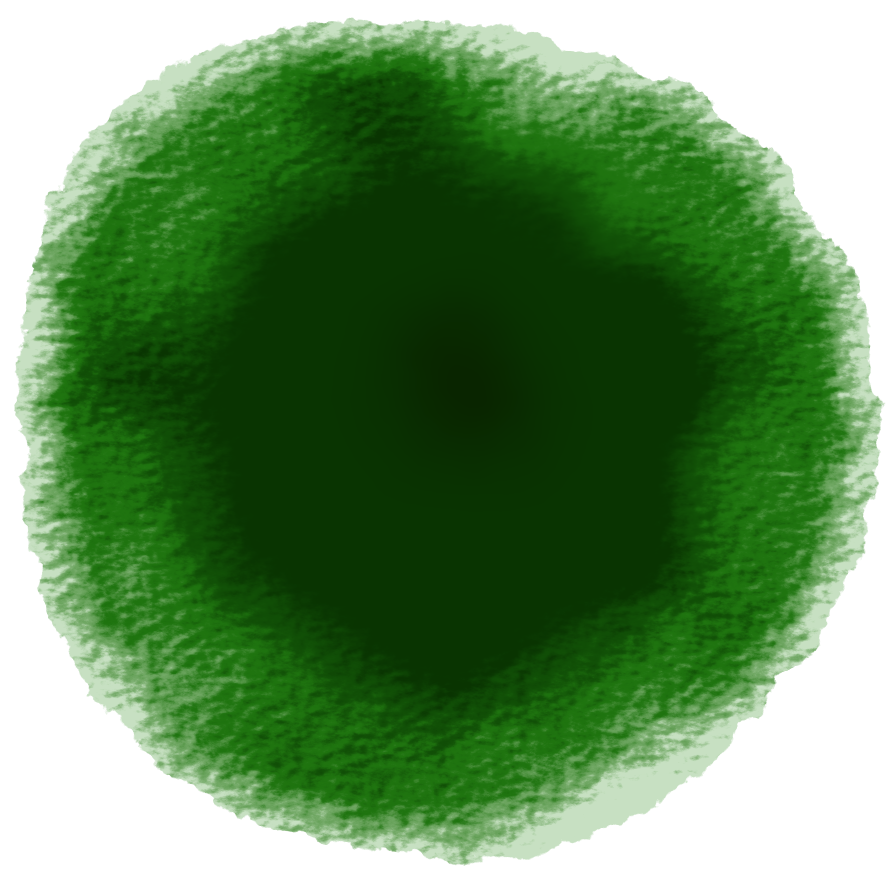
Write a Shadertoy shader that draws this background.

```glsl
// A round green watercolour blot with a ragged pale rim and a dark centre, on white paper.

const vec3 PAPER = vec3(1.0);
const vec3 PALE  = vec3(0.78, 0.88, 0.76);
const vec3 WASH  = vec3(0.43, 0.65, 0.38);
const vec3 VIVID = vec3(0.12, 0.455, 0.06);
const vec3 DEEP  = vec3(0.065, 0.31, 0.025);
const vec3 DARK  = vec3(0.035, 0.205, 0.005);
const vec3 CORE  = vec3(0.035, 0.14, 0.0);

const float BLOT_RADIUS = 0.484;
const float RIM_WIDTH = 0.078;
const float RAGGED = 0.034;       // roughness of the outline
const float CLOUD = 0.42;         // strength of the broad mottling
const float GRAIN = 0.42;         // strength of the paper tooth
const vec2 POOL_CENTRE = vec2(0.005, 0.04);
const vec2 CORE_CENTRE = vec2(0.02, 0.062);

// Cosine and sine weights of the outline, lowest frequency first
const vec2 OUTLINE[5] = vec2[5](
    vec2(-0.0101, 0.0127), vec2(0.0065, -0.0040), vec2(0.0080, 0.0082),
    vec2(-0.0075, 0.0023), vec2(0.0031, -0.0040));

// Soft lobes: centre, radius, strength
const vec4 POOLS[5] = vec4[5](
    vec4(-0.36, 0.06, 0.10, 0.30), vec4(-0.07, 0.39, 0.09, 0.32),
    vec4(0.02, -0.27, 0.10, 0.18), vec4(0.24, 0.10, 0.10, 0.20),
    vec4(0.21, -0.14, 0.10, 0.18));
const vec4 BLOOMS[8] = vec4[8](
    vec4(0.12, 0.35, 0.13, 0.24), vec4(0.18, 0.25, 0.06, 0.22),
    vec4(0.15, -0.41, 0.09, 0.26), vec4(-0.34, -0.29, 0.08, 0.18),
    vec4(0.29, -0.03, 0.05, 0.13), vec4(-0.26, 0.41, 0.08, 0.15),
    vec4(0.30, -0.32, 0.07, 0.20), vec4(-0.46, 0.12, 0.07, 0.12));

float hash(vec2 p) {
    vec3 q = fract(vec3(p.xyx) * 0.1031);
    q += dot(q, q.yzx + 33.33);
    return fract((q.x + q.y) * q.z);
}

float noise(vec2 p) {
    vec2 cell = floor(p), f = fract(p);
    f = f * f * (3.0 - 2.0 * f);
    return mix(mix(hash(cell), hash(cell + vec2(1, 0)), f.x),
               mix(hash(cell + vec2(0, 1)), hash(cell + vec2(1, 1)), f.x), f.y);
}

// Layered noise, centred on zero
float fbm(vec2 p) {
    float sum = 0.0, amp = 0.5;
    for (int i = 0; i < 5; i++) {
        sum += amp * (noise(p) - 0.5);
        p = mat2(1.6, 1.2, -1.2, 1.6) * p + 17.3;
        amp *= 0.5;
    }
    return sum;
}

float lobe(vec2 p, vec4 shape) {
    vec2 q = (p - shape.xy) / shape.z;
    return shape.w * exp(-dot(q, q));
}

// Distance inward from the ragged outline
float depthInside(vec2 p) {
    float angle = atan(p.y, p.x), radius = BLOT_RADIUS;
    for (int k = 0; k < 5; k++) {
        float a = float(k + 1) * angle;
        radius += dot(OUTLINE[k], vec2(cos(a), sin(a)));
    }
    return radius - length(p) + RAGGED * fbm(p * 22.0 + 40.0)
         + 0.4 * RAGGED * fbm(p * 85.0 + 60.0);
}

// Pigment amount from 0 (thin) to 1 (thick)
vec3 pigment(float t) {
    vec3 c = mix(PALE, WASH, smoothstep(0.0, 0.25, t));
    c = mix(c, VIVID, smoothstep(0.22, 0.5, t));
    c = mix(c, DEEP, smoothstep(0.5, 0.76, t));
    return mix(c, DARK, smoothstep(0.74, 1.0, t));
}

void mainImage(out vec4 fragColor, in vec2 fragCoord) {
    vec2 p = (fragCoord - 0.5 * iResolution.xy) / iResolution.y;
    float depth = depthInside(p);

    // Broad tone: thin rim, vivid ring, dark pool
    vec2 drift = 0.07 * vec2(fbm(p * 7.0 + 3.0), fbm(p * 7.0 + 31.0));
    vec2 q = p + drift;
    float pool = smoothstep(0.39, 0.21, length(q - POOL_CENTRE));
    float ink = 0.04 + 0.48 * smoothstep(-0.005, RIM_WIDTH, depth) + 0.56 * pool;
    float rimFade = smoothstep(0.0, 0.08, depth);
    for (int i = 0; i < 5; i++) ink += rimFade * lobe(q, POOLS[i]);
    for (int i = 0; i < 8; i++) ink -= lobe(q, BLOOMS[i]);

    // Mottling and embossed tooth, calmer where pigment is thick
    float thin = 1.0 - 0.85 * pool;
    vec2 fibre = p * vec2(75.0, 125.0);
    float tooth = fbm(fibre) - fbm(fibre + vec2(0.45, -0.6));
    ink += thin * (CLOUD * fbm(p * 9.0 + 11.0) + GRAIN * tooth);
    ink = clamp(ink, 0.0, 1.0);

    // Darkest spot, then the blot laid on paper
    vec3 colour = pigment(ink);
    colour = mix(colour, CORE, lobe(q, vec4(CORE_CENTRE, 0.085, 0.95)));
    float edge = 1.2 / iResolution.y;
    float coverage = smoothstep(-edge, edge, depth);
    fragColor = vec4(mix(PAPER, colour, coverage), 1.0);
}
```
